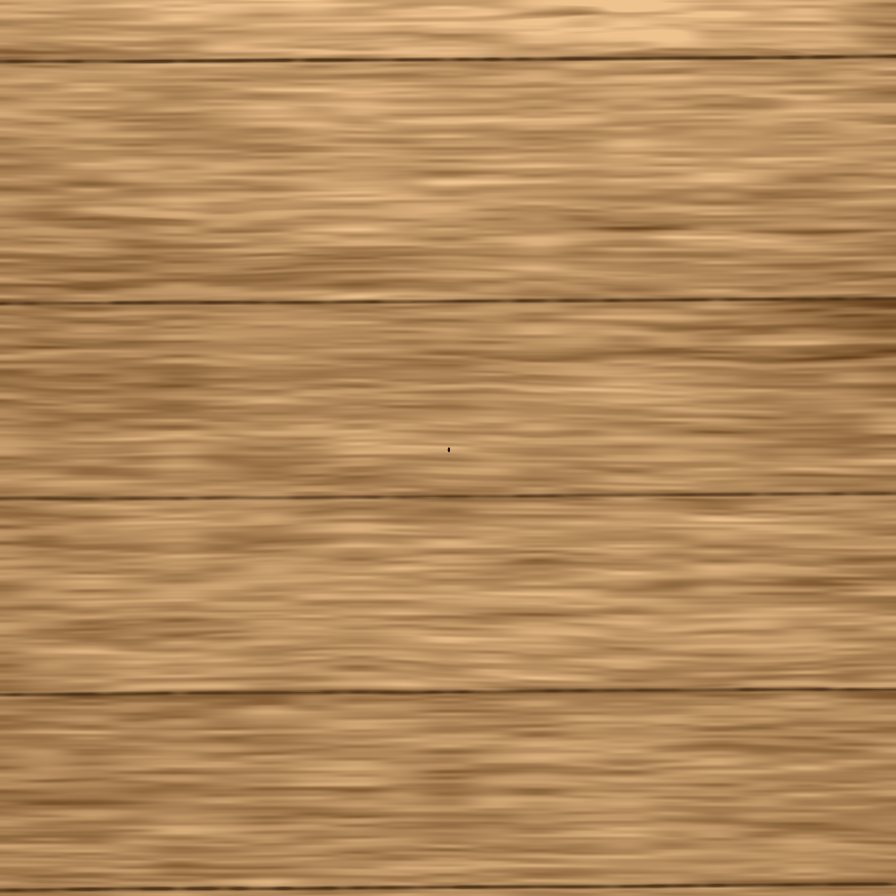
This texture is drawn by a WebGL 1 fragment shader. Its source:

```glsl
precision highp float;
uniform vec2 u_resolution;

#define SEAM_BASE 0.010
#define PLANK_PITCH 0.218
#define WIDE_EXTRA 0.052
#define SEAM_TILT 0.006
#define SEAM_HALF_WIDTH 0.0032
#define BASE_TONE 0.625
#define PLANK_VARIATION 0.035
#define GRAIN_CONTRAST 1.0
#define FLECK_DEPTH 0.30
#define GLOW_STRENGTH 0.30
#define DARK_WOOD vec3(0.43, 0.28, 0.13)
#define LIGHT_WOOD vec3(0.87, 0.70, 0.50)

float hash(vec2 p) {
  vec3 q = fract(p.xyx * vec3(0.1031, 0.1030, 0.0973));
  q += dot(q, q.yzx + 33.33);
  return fract((q.x + q.y) * q.z);
}

float noise(vec2 p) {
  vec2 cell = floor(p);
  vec2 f = fract(p);
  f = f * f * (3.0 - 2.0 * f);
  float low = mix(hash(cell), hash(cell + vec2(1.0, 0.0)), f.x);
  float high = mix(hash(cell + vec2(0.0, 1.0)), hash(cell + 1.0), f.x);
  return mix(low, high, f.y);
}

// Long horizontal fibres, centred on zero
float woodGrain(vec2 p) {
  p.y += 0.010 * (noise(p * vec2(3.0, 9.0)) - 0.5);
  p.y += 0.003 * noise(p * vec2(9.0, 30.0));
  float broad = noise(p * vec2(1.8, 26.0)) - 0.5;
  float streak = noise(p * vec2(5.0, 95.0) + 17.0) - 0.5;
  float fine = noise(p * vec2(10.0, 175.0) + 41.0) - 0.5;
  float hair = noise(p * vec2(20.0, 290.0) + 73.0) - 0.5;
  return 0.15 * broad + 0.33 * streak + 0.42 * fine + 0.34 * hair;
}

// Sparse tapering dark marks
float darkFlecks(vec2 p) {
  p.y += 0.02 * noise(p * vec2(4.0, 7.0));
  float patches = smoothstep(0.50, 0.90, noise(p * vec2(3.0, 16.0) + 5.0));
  float strands = smoothstep(0.40, 0.90, noise(p * vec2(8.0, 120.0) + 29.0));
  return patches * strands;
}

void main() {
  vec2 uv = gl_FragCoord.xy / u_resolution;
  float pixel = 1.0 / u_resolution.y;

  // Plank index, joint shadow and the lit edge above each joint
  float plank = 0.0;
  float shadow = 0.0;
  float litEdge = 0.0;
  for (int i = 0; i < 5; i++) {
    float k = float(i);
    float seam = SEAM_BASE + PLANK_PITCH * k + WIDE_EXTRA * step(3.5, k);
    seam += SEAM_TILT * (uv.x - 0.5);
    seam += 0.0012 * (noise(vec2(uv.x * 6.0, k * 13.0)) - 0.5);
    float d = uv.y - seam;
    float depth = mix(0.68, 0.90, abs(k - 2.0) * 0.5);
    depth *= 0.65 + 0.45 * noise(vec2(uv.x * 60.0, k * 7.0));
    plank += step(0.0, d);
    shadow += depth * (1.0 - smoothstep(0.0, SEAM_HALF_WIDTH + 0.5 * pixel, abs(d)));
    shadow += 0.12 * depth * exp(-pow(d / 0.006, 2.0));
    litEdge += exp(-pow((d - 0.007) / 0.003, 2.0));
  }

  // Grain shifted per plank, alternating tone
  vec2 p = uv + vec2(plank * 7.3, plank * 3.7);
  float tone = BASE_TONE + PLANK_VARIATION * (1.0 - 2.0 * mod(plank, 2.0));
  tone += GRAIN_CONTRAST * woodGrain(p);
  tone -= FLECK_DEPTH * darkFlecks(p);
  tone += 0.12 * litEdge;

  // Warm light from the top, dimmer sides
  vec2 fromLamp = (uv - vec2(0.57, 1.0)) / vec2(0.42, 0.10);
  tone += GLOW_STRENGTH * exp(-dot(fromLamp, fromLamp));
  tone += 0.10 * smoothstep(0.92, 0.95, uv.y);
  tone -= 0.28 * pow(abs(uv.x - 0.55), 2.0);

  vec3 color = mix(DARK_WOOD, LIGHT_WOOD, clamp(tone, -0.1, 1.15));
  color = mix(color, DARK_WOOD * 0.65, clamp(shadow, 0.0, 0.92));

  // Tiny pit at the centre
  float pit = length((uv - vec2(0.501, 0.498)) / vec2(0.0014, 0.0026));
  color *= 1.0 - 0.9 * (1.0 - smoothstep(0.6, 1.4, pit));

  gl_FragColor = vec4(color, 1.0);
}
```
